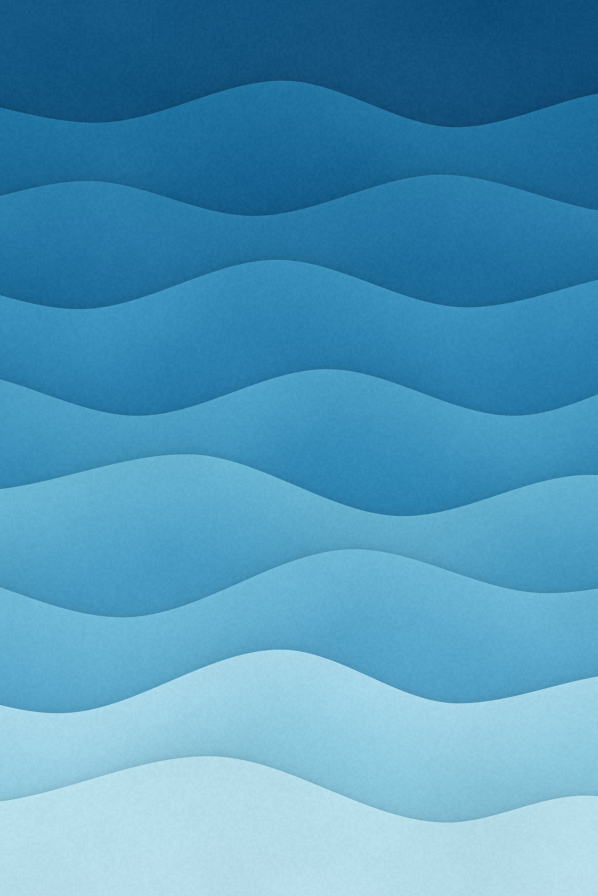
Write a WebGL 1 fragment shader that draws this background.

```glsl
precision highp float;
// Layered paper waves, from deep blue at the top to pale blue at the bottom.
// Each sheet has a smooth ridge eased between crests and troughs, is shaded
// by depth below it, and casts a soft shadow; noise adds the paper texture.

uniform vec2 u_resolution;

float hash(vec2 p) {
  vec3 q = fract(p.xyx * vec3(0.1031, 0.1030, 0.0973));
  q += dot(q, q.yzx + 33.33);
  return fract((q.x + q.y) * q.z);
}

float noise(vec2 p) {
  vec2 i = floor(p);
  vec2 f = fract(p);
  f = f * f * (3.0 - 2.0 * f);
  return mix(mix(hash(i), hash(i + vec2(1.0, 0.0)), f.x),
             mix(hash(i + vec2(0.0, 1.0)), hash(i + 1.0), f.x), f.y);
}

float fbm(vec2 p) {
  float sum = 0.0;
  float weight = 0.5;
  for (int i = 0; i < 5; i++) {
    sum += weight * noise(p);
    p = p * 2.03 + 17.0;
    weight *= 0.5;
  }
  return sum;
}

// Height of a ridge through three turning points; the outer pair is mirrored.
float ridge(float x, vec3 turn, vec3 level, vec2 ends) {
  float first = 2.0 * turn.x - turn.y;
  float last = 2.0 * turn.z - turn.y;
  return ends.x
    + (level.x - ends.x) * smoothstep(first, turn.x, x)
    + (level.y - level.x) * smoothstep(turn.x, turn.y, x)
    + (level.z - level.y) * smoothstep(turn.y, turn.z, x)
    + (ends.y - level.z) * smoothstep(turn.z, last, x);
}

// Lays one sheet, with its shadow, over what is behind it.
vec3 sheet(vec3 behind, vec2 p, vec3 turn, vec3 level, vec2 ends,
           vec3 light, vec3 deep) {
  float depth = ridge(p.x, turn, level, ends) - p.y;
  float above = max(-depth, 0.0);
  float below = max(depth, 0.0);
  behind *= 1.0 - 0.07 * exp(-above / 0.004) - 0.05 * exp(-above / 0.025);
  vec3 paper = mix(light, deep, smoothstep(-0.02, 0.14, below + 0.025 * (p.x - 0.5)));
  paper += 0.02 * exp(-below / 0.003);
  float soft = 0.8 / u_resolution.y;
  return mix(behind, paper, smoothstep(-soft, soft, depth));
}

void main() {
  vec2 p = gl_FragCoord.xy / u_resolution;

  // Deep backdrop
  vec3 color = mix(vec3(0.065, 0.315, 0.49), vec3(0.075, 0.345, 0.52),
                   smoothstep(0.9, 0.0, p.x));

  // Sheets from back to front
  color = sheet(color, p, vec3(0.160, 0.473, 0.762), vec3(0.863, 0.910, 0.858),
    vec2(0.896, 0.899), vec3(0.13, 0.46, 0.64), vec3(0.09, 0.39, 0.58));
  color = sheet(color, p, vec3(0.146, 0.424, 0.738), vec3(0.798, 0.759, 0.805),
    vec2(0.767, 0.762), vec3(0.17, 0.50, 0.68), vec3(0.11, 0.43, 0.62));
  color = sheet(color, p, vec3(0.133, 0.463, 0.781), vec3(0.655, 0.710, 0.657),
    vec2(0.699, 0.697), vec3(0.23, 0.57, 0.74), vec3(0.15, 0.49, 0.68));
  color = sheet(color, p, vec3(0.230, 0.547, 0.859), vec3(0.536, 0.588, 0.536),
    vec2(0.586, 0.592), vec3(0.30, 0.63, 0.78), vec3(0.19, 0.54, 0.72));
  color = sheet(color, p, vec3(0.312, 0.674, 0.986), vec3(0.493, 0.424, 0.470),
    vec2(0.452, 0.427), vec3(0.40, 0.70, 0.82), vec3(0.28, 0.61, 0.77));
  color = sheet(color, p, vec3(0.205, 0.592, 0.914), vec3(0.311, 0.387, 0.338),
    vec2(0.373, 0.368), vec3(0.43, 0.72, 0.84), vec3(0.33, 0.65, 0.80));
  color = sheet(color, p, vec3(0.098, 0.469, 0.766), vec3(0.204, 0.275, 0.215),
    vec2(0.258, 0.249), vec3(0.65, 0.84, 0.91), vec3(0.53, 0.78, 0.87));
  color = sheet(color, p, vec3(0.348, 0.748, 0.977), vec3(0.156, 0.082, 0.112),
    vec2(0.103, 0.088), vec3(0.70, 0.86, 0.91), vec3(0.72, 0.87, 0.92));

  // Cloudy pigment and fine paper grain
  color += 0.05 * (fbm(p * vec2(5.0, 9.0)) - 0.48);
  color += 0.03 * (noise(p * vec2(300.0, 450.0)) - 0.5);

  gl_FragColor = vec4(clamp(color, 0.0, 1.0), 1.0);
}
```
